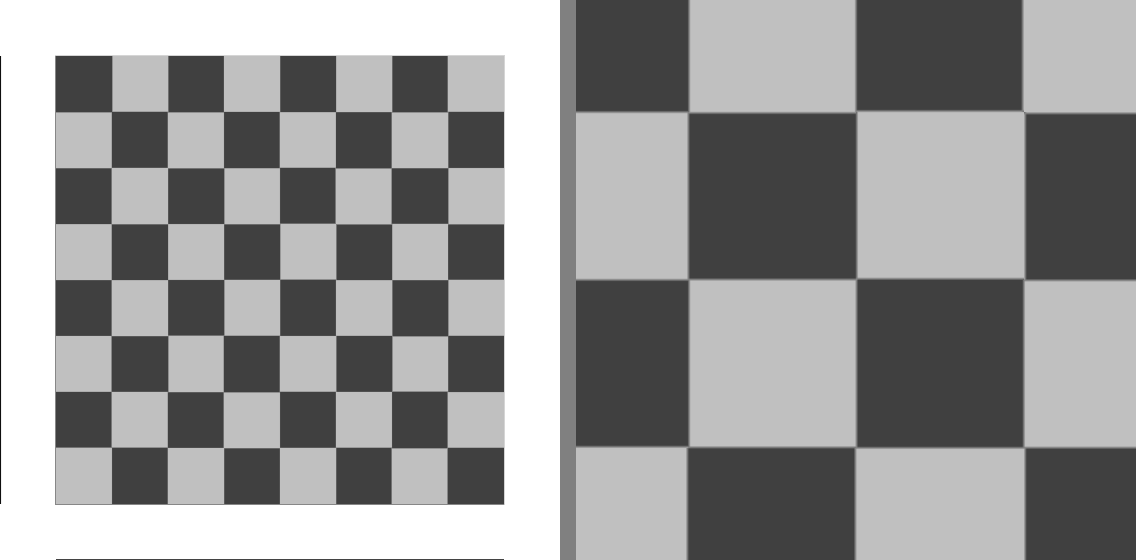
Left, the full canvas; right, a detail of the centre.
Give the GLSL for this pattern, as a Shadertoy shader.

```glsl
// An 8 by 8 grey checkerboard on white, one cell of margin all round.
// Signed steps across the nearest grid lines are multiplied into the checks;
// a sine hash shifts each cell edge slightly, and thin lines frame the tile.

const float CELLS = 8.0;           // checks across and down
const float MARGIN = 0.1;          // white border, in canvas units
const float EDGE_SOFT = 0.0010;    // half width of the blend between checks
const float EDGE_JITTER = 0.0016;  // range of the edge shift
const float FRAME_WIDTH = 0.0012;  // rim around the board
const float SIDE_LINE = 0.0019;    // line on the left edge of the tile
const float BASE_LINE = 0.0014;    // line on the bottom edge of the tile

const vec3 WHITE = vec3(1.0);
const vec3 LIGHT = vec3(0.753);
const vec3 DARK = vec3(0.251);
const vec3 RIM_DARK = vec3(0.30);
const vec3 LINE_INK = vec3(0.06);

float hash(vec2 p) {
    return fract(sin(dot(p, vec2(127.1, 311.7))) * 43758.55);
}

// Coverage of a centred box of the given half size
float boxMask(vec2 p, vec2 halfSize, float px) {
    vec2 d = abs(p) - halfSize;
    return clamp(0.5 - max(d.x, d.y) / px, 0.0, 1.0);
}

// Coverage of the span from 0 to width, wrapped at the tile edge
float edgeLine(float x, float width, float px) {
    float d = abs(fract(x - 0.5 * width + 0.5) - 0.5) - 0.5 * width;
    return clamp(0.5 - d / px, 0.0, 1.0);
}

// Alternating -1 and +1 along one axis, with a shifted edge per cell
float alternate(float along, float across, float seed, float soft) {
    float line = clamp(floor(along + 0.5), 1.0, CELLS - 1.0);
    float lane = clamp(floor(across), 0.0, CELLS - 1.0);
    float shift = (hash(vec2(line, lane) + seed) - 0.5) * EDGE_JITTER;
    float cellSize = (1.0 - 2.0 * MARGIN) / CELLS;
    float d = (along - line) * cellSize - shift;
    float parity = 1.0 - 2.0 * mod(line, 2.0);
    return parity * clamp(d / soft, -1.0, 1.0);
}

void mainImage(out vec4 fragColor, in vec2 fragCoord) {
    vec2 p = fragCoord / iResolution.xy;
    float px = 1.0 / min(iResolution.x, iResolution.y);
    float soft = max(EDGE_SOFT, 0.5 * px);

    // Checks
    vec2 cell = (p - MARGIN) / (1.0 - 2.0 * MARGIN) * CELLS;
    float check = alternate(cell.x, cell.y, 3.0, soft)
                * alternate(cell.y, cell.x, 17.0, soft);
    vec3 board = mix(DARK, LIGHT, 0.5 + 0.5 * check);

    // Rim: dark at left and bottom, light at right and top
    vec3 rim = p.x + p.y < 1.0 ? RIM_DARK : LIGHT;
    vec2 halfBoard = vec2(0.5 - MARGIN);
    vec3 col = mix(WHITE, rim, boxMask(p - 0.5, halfBoard + FRAME_WIDTH, px));
    col = mix(col, board, boxMask(p - 0.5, halfBoard, px));

    // Lines on the tile edges, as long as the board
    vec2 span = clamp((halfBoard - abs(p - 0.5)) / px + 0.5, 0.0, 1.0);
    float lines = max(edgeLine(p.x, SIDE_LINE, px) * span.y,
                      edgeLine(p.y, BASE_LINE, px) * span.x);
    col = mix(col, LINE_INK, lines);

    fragColor = vec4(col, 1.0);
}
```
